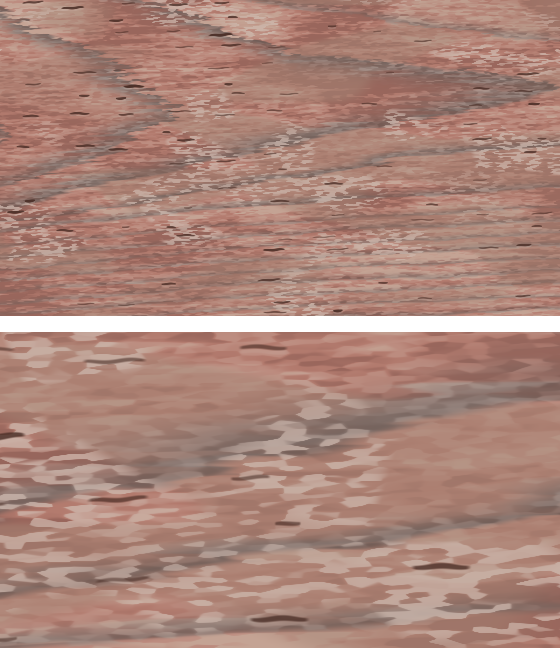
Top, the full canvas; bottom, a detail of the centre.
This texture is drawn by a Shadertoy shader. Its source:

```glsl
// Weathered reddish wood board with grey growth rings, fine fibres and short cracks.

const vec3 DARK_RED   = vec3(0.60, 0.40, 0.36);
const vec3 RED        = vec3(0.70, 0.48, 0.43);
const vec3 LIGHT_RED  = vec3(0.74, 0.55, 0.50);
const vec3 PALE_WOOD  = vec3(0.77, 0.64, 0.58);
const vec3 TAN_WASH   = vec3(0.65, 0.52, 0.46);
const vec3 RING_GREY  = vec3(0.49, 0.43, 0.41);
const vec3 SCUFF      = vec3(0.81, 0.73, 0.69);
const vec3 CRACK_DARK = vec3(0.29, 0.18, 0.15);

vec3 hash3(vec2 p) {
    vec3 q = fract(vec3(p.xyx) * vec3(0.1031, 0.1030, 0.0973));
    q += dot(q, q.yxz + 33.33);
    return fract((q.xxy + q.yzz) * q.zyx);
}

// Cellular noise: random cell values blended by distance to the cell points.
float cells(vec2 p) {
    vec2 id = floor(p), f = p - id;
    float sum = 0.0, total = 0.0;
    for (int j = -1; j <= 1; j++)
    for (int i = -1; i <= 1; i++) {
        vec2 o = vec2(i, j);
        vec3 h = hash3(id + o);
        vec2 d = o + h.xy - f;
        float w = exp(-9.0 * dot(d, d));
        sum += w * h.z;
        total += w;
    }
    return sum / total;
}

float wobble(float x, float phase) {
    return 0.5 * sin(5.0 * x + phase) + 0.3 * sin(13.0 * x + 2.3 * phase) + 0.2 * sin(29.0 * x - phase);
}

// Depth inside an arch that opens to the left; x of each pair is the upper limb.
float archDepth(vec2 p, vec2 tip, vec2 rise, vec2 power, float flare) {
    float back = max(tip.x - p.x, 0.0);
    vec2 limb = rise * pow(vec2(back + 1e-5), power);
    limb.x += flare * max(back - 0.85, 0.0);
    float y = p.y - tip.y;
    return min(limb.x - y, y + limb.y) - 0.3 * max(p.x - tip.x, 0.0);
}

// Grey band: crisp where depth is zero, fading out towards positive depth.
float vein(float depth, float edge, float soft) {
    float t = max(depth, 0.0) / soft;
    return smoothstep(-edge, edge, depth) * exp(-t * t);
}

// Bands widen towards the tip of their arch.
float archSoft(float x, float tipX, float base) {
    return base * (1.0 + 2.5 * exp(-3.0 * max(tipX - x, 0.0)));
}

// Scattered tapered cracks: x is the dark slit, y its pale lower lip.
vec2 cracks(vec2 p, vec2 size, float chance, float aa) {
    vec2 id = floor(p / size);
    vec3 h = hash3(id + 19.0), k = hash3(id + 71.0);
    vec2 q = (fract(p / size) - 0.5 - (h.xy - 0.5) * vec2(0.45, 0.6)) * size;
    float halfLen = size.x * mix(0.08, 0.26, k.x);
    float taper = max(1.0 - q.x * q.x / (halfLen * halfLen), 0.0);
    q.y += 0.1 * (k.y - 0.5) * q.x + 0.001 * sin(130.0 * q.x + 6.0 * k.y);
    float thick = mix(0.0006, 0.0032, k.z * k.z) * taper;
    float show = step(h.z, chance) * smoothstep(0.0, 0.4, taper) * mix(0.45, 0.95, k.z);
    float slit = 1.0 - smoothstep(0.0, aa, abs(q.y) - thick);
    float lip = 1.0 - smoothstep(0.0, aa, abs(q.y + thick + 1.5 * aa) - 0.001);
    return show * vec2(slit, lip);
}

void mainImage(out vec4 fragColor, in vec2 fragCoord) {
    vec2 p = fragCoord / iResolution.y;
    float aa = max(0.0025, 1.0 / iResolution.y);

    // Fibres of three sizes
    vec2 along = vec2(p.x, p.y - 0.03 * p.x);
    float blotch = cells(p * vec2(3.0, 7.0) + 4.0);
    float fibre = cells(along * vec2(7.0, 100.0));
    float fine = cells(along * vec2(45.0, 190.0) + 31.0);

    // Ragged, fibre-shifted coordinates for the rings
    vec2 q = p;
    q.x += 0.09 * (fibre - 0.5) + 0.03 * (fine - 0.5) - 0.025 * cos(40.0 * (p.y - 0.815));
    q.y += 0.006 * wobble(p.x, 1.0) + 0.006 * (fine - 0.5);

    // Nested arches
    vec2 leftTip = vec2(0.53, 0.63), wideTip = vec2(1.78, 0.711), smallTip = vec2(0.03, 0.58);
    float leftArch = archDepth(q, leftTip, vec2(0.486, 0.351), vec2(0.6, 0.7), 0.0);
    float wideArch = archDepth(q, wideTip, vec2(0.125, 0.2), vec2(0.5, 1.05), 0.3);
    float smallArch = archDepth(q, smallTip, vec2(0.2), vec2(0.6), 0.0);
    float grey = vein(leftArch, 0.008, archSoft(q.x, leftTip.x, 0.026));
    grey = max(grey, vein(wideArch, 0.006, archSoft(q.x, wideTip.x, 0.034)));
    grey = max(grey, vein(smallArch, 0.008, 0.05));

    // Single long rings
    float topRing = 1.0 - 0.125 * (q.x - 0.718);
    float stepRing = 0.305 + 0.145 * q.x + 0.025 * smoothstep(1.05, 1.25, q.x) - 0.04 * smoothstep(1.25, 1.8, q.x);
    float lowRing = 0.264 + 0.12 * q.x - 0.023 * q.x * q.x;
    grey = max(grey, 0.8 * vein(q.y - topRing, 0.006, 0.018));
    grey = max(grey, vein(q.y - stepRing + 0.008, 0.005, mix(0.012, 0.023, smoothstep(0.4, 1.1, q.x))));
    grey = max(grey, 0.9 * vein(q.y - lowRing, 0.005, 0.017));

    // Close, nearly straight rings at the bottom
    float run = 1.0 - pow(max(1.0 - p.x / 1.8, 0.0), 1.4);
    for (int i = 0; i < 9; i++) {
        float n = float(i);
        float y = mix(0.218 - 0.036 * n, 0.34 - 0.04 * n, run) + 0.004 * wobble(p.x, 2.0 * n);
        float soft = 0.009 + 0.006 * hash3(vec2(n, 5.0)).x;
        grey = max(grey, 0.72 * vein(q.y - y, 0.004, soft));
    }
    grey *= clamp(0.6 + 0.4 * blotch + 0.5 * (fibre - 0.3), 0.0, 1.0);

    // Red wood, paler inside the arches
    float inside = max(smoothstep(0.02, 0.12, leftArch), 0.6 * smoothstep(0.02, 0.1, wideArch));
    float tone = 0.46 + 0.6 * (blotch - 0.5) + 0.42 * (fibre - 0.5) + 0.36 * (fine - 0.5);
    tone += 0.1 * inside + 0.05 * smoothstep(0.4, 0.1, p.y) + 0.025 * wobble(p.x, 4.0);
    vec3 col = mix(DARK_RED, RED, smoothstep(0.25, 0.48, tone));
    col = mix(col, LIGHT_RED, smoothstep(0.46, 0.64, tone));
    col = mix(col, PALE_WOOD, smoothstep(0.64, 0.86, tone));
    float wash = smoothstep(0.45, 0.75, cells(p * vec2(2.5, 9.0) + 57.0));
    col = mix(col, TAN_WASH, 0.5 * wash);
    col = mix(col, RING_GREY + 0.16 * (fine - 0.5) + 0.1 * (fibre - 0.5), 0.92 * grey);

    // Worn pale scuffs
    float worn = smoothstep(0.68, 0.88, cells(p * vec2(5.0, 11.0) + 83.0));
    col = mix(col, SCUFF, 0.65 * worn * smoothstep(0.45, 0.75, fine));

    // Short cracks
    vec2 slit = cracks(along, vec2(0.16, 0.05), 0.42, aa);
    col = mix(col, SCUFF, 0.3 * slit.y);
    col = mix(col, CRACK_DARK, slit.x);
    fragColor = vec4(col, 1.0);
}
```
